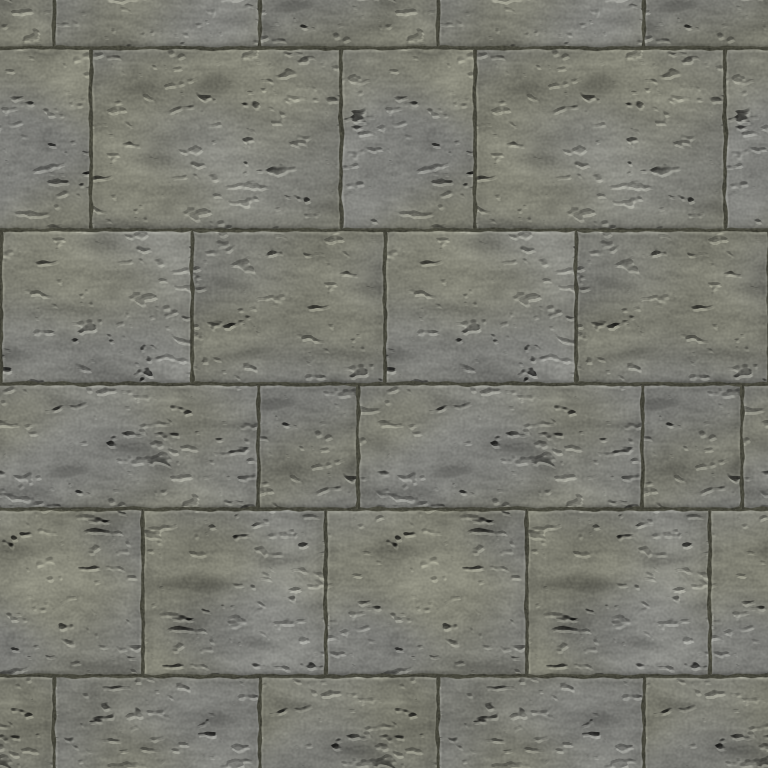
Reproduce this texture procedurally as a WebGL 1 fragment shader.

```glsl
precision highp float;
// Weathered grey-olive stone slabs in five courses, repeating twice across and once down.
// Wrapped gradient noise, stretched sideways, gives grain, streaks and pits; a second
// pit sample just above each point lights the lower lips of the pits.
uniform vec2 u_resolution;

vec2 hash2(vec2 p) {
  vec3 q = fract(vec3(p.xyx) * vec3(0.1031, 0.1030, 0.0973));
  q += dot(q, q.yzx + 33.33);
  return fract((q.xx + q.yz) * q.zy);
}

float corner(vec2 cell, vec2 f, vec2 offset, vec2 cells) {
  vec2 gradient = hash2(mod(cell + offset, cells)) * 2.0 - 1.0;
  return dot(gradient, f - offset);
}

// Gradient noise that wraps after the given number of cells per tile
float noise(vec2 p, vec2 cells) {
  p *= cells;
  vec2 cell = floor(p), f = p - cell;
  vec2 s = f * f * f * (f * (f * 6.0 - 15.0) + 10.0);
  float low = mix(corner(cell, f, vec2(0.0), cells),
                  corner(cell, f, vec2(1.0, 0.0), cells), s.x);
  float high = mix(corner(cell, f, vec2(0.0, 1.0), cells),
                   corner(cell, f, vec2(1.0), cells), s.x);
  return mix(low, high, s.y);
}

// Short ragged horizontal gouges, gathered in clusters
float pits(vec2 p) {
  p.y += 0.006 * noise(p, vec2(9.0, 22.0));
  float gouge = noise(p, vec2(14.0, 88.0));
  float ragged = noise(p, vec2(46.0, 180.0));
  float cluster = noise(p, vec2(5.0, 17.0));
  return smoothstep(0.27, 0.47, gouge + 0.55 * ragged + 0.35 * cluster);
}

void main() {
  vec2 uv = gl_FragCoord.xy / u_resolution;
  float pixel = 1.0 / min(u_resolution.x, u_resolution.y);
  vec2 tile = vec2(uv.x * 2.0, uv.y);

  // Slightly crooked joints
  vec2 p = uv + 0.0028 * vec2(noise(tile, vec2(8.0, 30.0)),
                              noise(tile + 0.37, vec2(16.0, 28.0)));
  float v = fract(0.9375 - p.y);

  // Course: top, bottom and the two vertical cuts in each half-width repeat
  vec4 course = vec4(0.0, 0.237, 0.1185, 0.444);
  if (v > 0.8177) course = vec4(0.8177, 1.0, 0.0705, 0.3385);
  else if (v > 0.6003) course = vec4(0.6003, 0.8177, 0.186, 0.4245);
  else if (v > 0.4375) course = vec4(0.4375, 0.6003, 0.337, 0.466);
  else if (v > 0.237) course = vec4(0.237, 0.4375, 0.0013, 0.25);

  // Distances to the four sides of the slab
  float x = mod(p.x - course.z, 0.5);
  float split = course.w - course.z;
  float second = step(split, x);
  float left = x - second * split;
  float right = mix(split, 0.5, second) - x;
  float top = v - course.x;
  float bottom = course.y - v;
  float edge = min(min(left, right), min(top, bottom));

  // Each slab takes its own part of the noise and its own tone
  vec2 slab = hash2(vec2(floor(course.x * 50.0) + 3.0, second * 7.0 + 2.0));
  vec2 q = tile + slab;

  // Broad stains, drawn-out streaks and fine grain
  float stain = noise(q, vec2(4.0, 9.0));
  float streak = noise(q + 0.21, vec2(6.0, 42.0));
  float fibre = noise(q + 0.43, vec2(24.0, 150.0));
  float grain = noise(q, vec2(120.0, 260.0));
  float shade = 0.495 + 0.03 * (slab.x - 0.5) + 0.09 * stain
              + 0.07 * streak + 0.07 * fibre + 0.06 * grain;

  // Sooty smears
  float soot = noise(q + 0.63, vec2(7.0, 34.0)) + 0.4 * fibre;
  shade -= 0.08 * smoothstep(0.12, 0.5, soot);

  // Pits: dark hollows of varied depth with pale lower lips
  float pit = pits(q);
  float above = pits(q + vec2(-0.003, 0.0038));
  float depth = smoothstep(-0.05, 0.35, noise(q + 0.81, vec2(8.0, 26.0)));
  shade -= pit * (0.05 + 0.21 * depth);
  shade += 0.12 * max(above - pit, 0.0) - 0.07 * max(pit - above, 0.0);

  // Worn arris: lit at the top and sides, shaded at the bottom
  float wear = 0.65 + 0.9 * noise(tile, vec2(22.0, 44.0));
  float lit = 1.0 - smoothstep(0.003, 0.0075, top);
  lit = max(lit, 0.75 * (1.0 - smoothstep(0.003, 0.0065, left)));
  lit = max(lit, 0.5 * (1.0 - smoothstep(0.003, 0.006, right)));
  shade += 0.12 * lit * wear;
  shade -= 0.07 * (1.0 - smoothstep(0.002, 0.008, bottom));
  shade -= 0.03 * (1.0 - smoothstep(0.0, 0.02, edge));

  // Olive and cool grey areas
  float cool = smoothstep(-0.35, 0.35, noise(q + 0.17, vec2(3.0, 8.0)) + 0.3 * (slab.y - 0.5));
  vec3 stone = shade * mix(vec3(1.0, 1.0, 0.9), vec3(0.995, 1.0, 0.965), cool);

  // Dark joints with chipped, uneven width
  vec3 mortar = vec3(0.27, 0.27, 0.23) * (1.0 + 0.3 * grain + 0.25 * streak);
  float halfWidth = 0.0023 + 0.0022 * noise(tile, vec2(34.0, 68.0));
  float soft = max(0.0008, 0.75 * pixel);
  float face = smoothstep(halfWidth - soft, halfWidth + soft, edge);
  gl_FragColor = vec4(mix(mortar, stone, face), 1.0);
}
```
